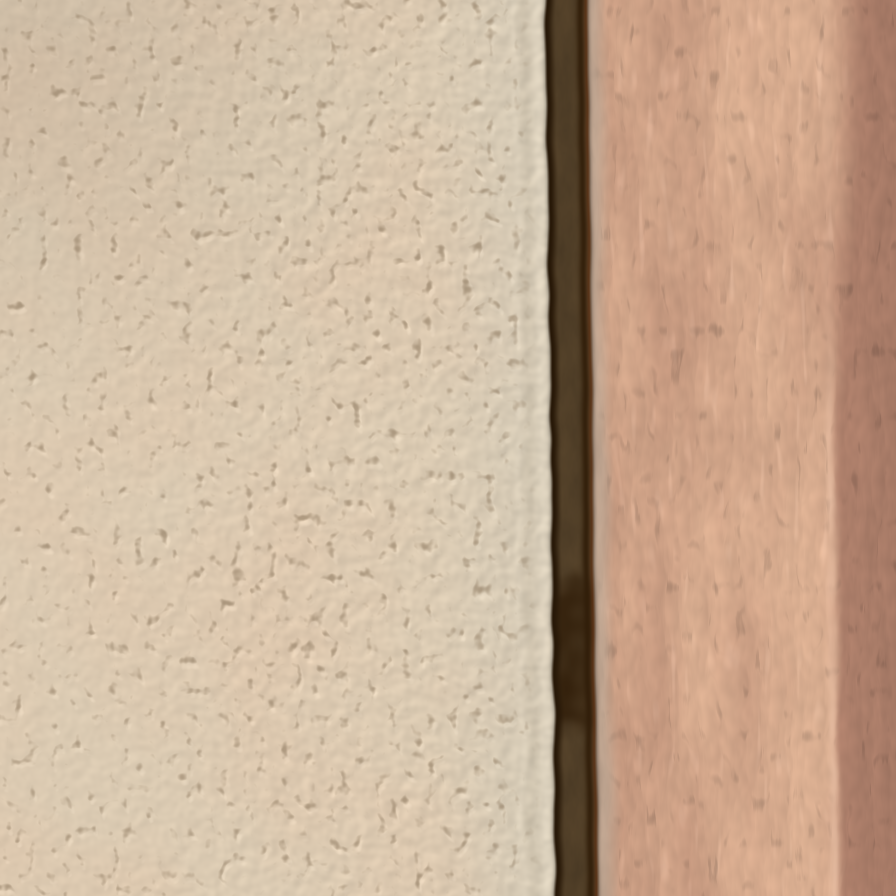
Give the GLSL for this texture, as a three.js fragment shader.

```glsl
// Pitted cream plaster beside a dark vertical gap and a pinkish wooden frame.
varying vec2 vUv;

const vec3 PLASTER = vec3(0.858, 0.793, 0.698);
const vec3 PLASTER_WARM = vec3(0.865, 0.780, 0.680);
const vec3 PLASTER_COOL = vec3(0.825, 0.790, 0.715);
const vec3 PIT = vec3(0.56, 0.48, 0.38);
const vec3 GAP = vec3(0.315, 0.245, 0.155);
const vec3 GAP_DARK = vec3(0.19, 0.115, 0.035);
const vec3 GAP_RIM = vec3(0.37, 0.20, 0.085);
const vec3 WOOD = vec3(0.775, 0.600, 0.500);
const vec3 WOOD_LIGHT = vec3(0.850, 0.680, 0.565);
const vec3 WOOD_SIDE = vec3(0.675, 0.495, 0.415);
const vec3 WOOD_MARGIN = vec3(0.735, 0.650, 0.575);
const vec3 RIDGE = vec3(0.915, 0.750, 0.645);

const float GAP_LEFT = 0.620;    // edges where they meet the bottom
const float GAP_RIGHT = 0.667;
const float RIDGE_X = 0.935;
const float LEAN = 0.011;        // sideways drift from bottom to top
const float SOFT = 0.0022;
const float PIT_SCALE = 74.0;
const float PIT_DEPTH = 0.62;
const float RELIEF = 0.060;

vec2 hashGradient(vec2 cell) {
  vec3 p = fract(cell.xyx * vec3(0.1031, 0.1030, 0.0973));
  p += dot(p, p.yzx + 33.33);
  float angle = 6.2832 * fract((p.x + p.y) * p.z);
  return vec2(cos(angle), sin(angle));
}

// Gradient noise, roughly -0.7 to 0.7
float noise(vec2 p) {
  vec2 i = floor(p);
  vec2 f = p - i;
  vec2 u = f * f * f * (f * (f * 6.0 - 15.0) + 10.0);
  float a = dot(hashGradient(i), f);
  float b = dot(hashGradient(i + vec2(1.0, 0.0)), f - vec2(1.0, 0.0));
  float c = dot(hashGradient(i + vec2(0.0, 1.0)), f - vec2(0.0, 1.0));
  float d = dot(hashGradient(i + 1.0), f - 1.0);
  return mix(mix(a, b, u.x), mix(c, d, u.x), u.y);
}

float fbm(vec2 p) {
  float sum = 0.0;
  float gain = 1.0;
  for (int i = 0; i < 4; i++) {
    sum += gain * noise(p);
    p = p * 2.03 + 17.3;
    gain *= 0.5;
  }
  return sum;
}

float edge(float at, float x) {
  return smoothstep(at - SOFT, at + SOFT, x);
}

// Soft vertical line: one at its centre, fading over the given width
float line(float x, float width) {
  return exp(-x * x / (width * width));
}

float plasterHeight(vec2 p) {
  return noise(p * 48.0) + 0.7 * noise(p * 95.0 + 9.0);
}

// Soft-sided hollows of uneven depth
float pits(vec2 p, float density) {
  float n = noise(p * vec2(PIT_SCALE, PIT_SCALE * 0.85) + 31.0);
  n += 0.35 * noise(p * PIT_SCALE * 2.1 + 60.0);
  return smoothstep(0.24, 0.76, n + density);
}

vec3 plaster(vec2 uv, float toEdge) {
  vec2 p = uv + 0.005 * vec2(noise(uv * 32.0), noise(uv * 32.0 + 50.0));
  float broad = fbm(uv * 5.0 + 3.0);
  vec3 col = mix(PLASTER, PLASTER_WARM, clamp(0.35 + broad, 0.0, 1.0));
  col = mix(col, PLASTER_COOL, 0.75 * smoothstep(0.16, 0.0, toEdge));
  col *= 1.0 - 0.06 * smoothstep(0.45, 1.0, uv.y) * smoothstep(0.6, 0.0, uv.x);

  // Lumps lit from the upper left
  float slope = plasterHeight(p) - plasterHeight(p + vec2(-0.004, 0.005));
  float rough = mix(0.5, 1.0, smoothstep(0.0, 0.42, uv.x));
  col *= 1.0 + RELIEF * rough * slope + 0.02 * noise(uv * 120.0);

  // Scattered pits with a lit lower rim, denser towards the upper right
  float density = 0.06 * smoothstep(0.0, 0.4, uv.x) + 0.03 * uv.y + 0.05 * broad;
  float inside = smoothstep(0.008, 0.05, toEdge);
  float rim = pits(p + vec2(-0.003, 0.006), density);
  col += 0.05 * inside * rim;
  col = mix(col, PIT, PIT_DEPTH * inside * pits(p, density));

  // Pale broken lip, then shade against the gap
  float ripple = 0.006 * noise(vec2(uv.y * 18.0, 2.6));
  float broken = 0.6 + noise(vec2(uv.y * 30.0, 6.1));
  col += 0.035 * line(toEdge - 0.009, 0.006);
  col += 0.03 * broken * line(toEdge - 0.036 - ripple, 0.004);
  col -= 0.045 * broken * line(toEdge - 0.025 - ripple, 0.007);
  return col * (1.0 - 0.22 * line(toEdge, 0.003));
}

vec3 gap(vec2 uv, float t) {
  vec3 col = GAP * (1.0 + 0.10 * fbm(uv * vec2(50.0, 20.0)));
  float bend = uv.y + 0.02 * noise(uv * 38.0);
  float patchMask = smoothstep(0.17, 0.21, bend) * (1.0 - smoothstep(0.335, 0.365, bend));
  col = mix(col, GAP_DARK, 0.75 * patchMask * (0.85 + 0.7 * noise(uv * 34.0)));
  col = mix(col, GAP_DARK * 0.8, 1.0 - smoothstep(0.04, 0.26, t));
  col = mix(col, GAP_DARK, 0.9 * line(t - 0.83, 0.10));
  return mix(col, GAP_RIM, 0.75 * line(t - 0.97, 0.06));
}

vec3 wood(vec2 uv, float x, float fromGap) {
  float broad = fbm(vec2(x * 16.0, uv.y * 4.0) + 7.0);
  float grain = fbm(vec2(x * 60.0 + broad, uv.y * 11.0));
  float fine = noise(vec2(x * 130.0 + grain, uv.y * 55.0));
  float shade = line(uv.y - 0.70, 0.14) * smoothstep(0.84, 0.92, x);
  float glow = 0.6 * smoothstep(0.72, 0.88, x) - 0.7 * shade;
  vec3 col = mix(WOOD, WOOD_LIGHT, clamp(glow + 0.75 * broad + 0.25, 0.0, 1.0));

  // Shaded side beyond the ridge, with a softer turn near the top
  float turn = mix(0.010, 0.045, smoothstep(0.45, 0.95, uv.y));
  float side = smoothstep(RIDGE_X - 0.006, RIDGE_X + turn, x + 0.006 * grain);
  col = mix(col, WOOD_SIDE * (1.0 - 0.7 * max(x - 0.95, 0.0)), side);
  col *= 1.0 + 0.055 * grain + 0.05 * fine;

  // Short dark flecks and pale scratches along the grain
  float fleck = noise(vec2(x * 90.0 + grain, uv.y * 42.0) + 80.0);
  col *= 1.0 - 0.15 * smoothstep(0.22, 0.68, fleck);
  float scratch = noise(vec2(x * 100.0 + broad, uv.y * 17.0) + 23.0);
  col += 0.055 * smoothstep(0.22, 0.65, scratch) * (1.0 - side);

  // Worn ridge and greyed margin
  float wear = mix(0.65, 0.12, smoothstep(0.45, 0.65, uv.y));
  wear *= 0.85 + 0.7 * noise(vec2(uv.y * 24.0, 1.7));
  col = mix(col, RIDGE, wear * line(x - RIDGE_X + 0.003 + 0.003 * grain, 0.005));
  float margin = 1.0 - smoothstep(0.004, 0.026, fromGap + 0.008 * broad);
  col = mix(col, WOOD_MARGIN * (1.0 + 0.06 * grain), 0.8 * margin);
  return col * (1.0 - 0.25 * line(fromGap, 0.003));
}

void main() {
  vec2 uv = vUv;
  float x = uv.x + LEAN * uv.y;
  float left = GAP_LEFT + 0.0035 * noise(vec2(uv.y * 22.0, 4.3));
  float right = GAP_RIGHT + 0.0018 * noise(vec2(uv.y * 15.0, 8.7));

  vec3 col = plaster(uv, max(left - x, 0.0));
  col = mix(col, gap(uv, (x - left) / (right - left)), edge(left, x));
  col = mix(col, wood(uv, x, max(x - right, 0.0)), edge(right, x));
  gl_FragColor = vec4(clamp(col, 0.0, 1.0), 1.0);
}
```
